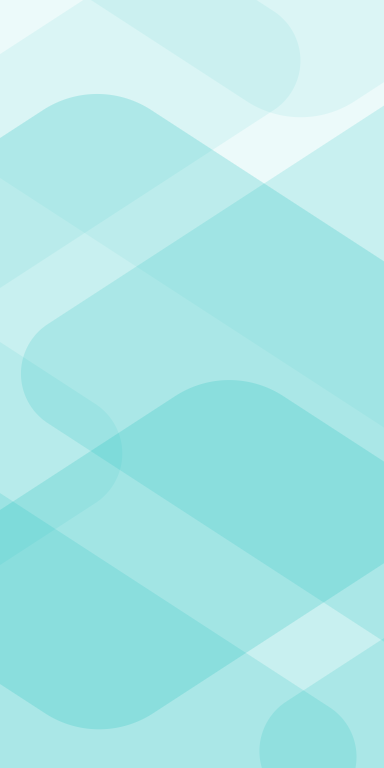
This background is drawn by a Shadertoy shader. Its source:

```glsl
const float SLOPE = 0.65;
const vec2 EDGE = normalize(vec2(1.0, SLOPE));

// Signed distance to an endless wedge with a rounded tip;
// q.x runs inward from the tip, side is the direction of its edge
float wedge(vec2 q, vec2 side, float radius) {
    q.y = abs(q.y);
    vec2 fromCentre = q - vec2(radius / side.y, 0.0);
    float edge = q.y * side.x - q.x * side.y;
    return dot(fromCentre, side) < 0.0 ? length(fromCentre) - radius : edge;
}

// Wedge opening to the right (1) or left (-1)
float sideWedge(vec2 p, vec2 tip, float facing) {
    vec2 q = p - tip;
    return wedge(vec2(q.x * facing, q.y), EDGE, 0.154);
}

// Wedge opening upward (1) or downward (-1)
float peakWedge(vec2 p, vec2 tip, float facing) {
    vec2 q = p - tip;
    return wedge(vec2(q.y * facing, q.x), EDGE.yx, 0.258);
}

float coverage(float dist) {
    return clamp(0.5 - dist * iResolution.x, 0.0, 1.0);
}

void tint(inout vec3 color, float dist, float opacity) {
    const vec3 teal = vec3(0.0, 0.715, 0.71);
    color = mix(color, teal, opacity * coverage(dist));
}

void mainImage(out vec4 fragColor, in vec2 fragCoord) {
    vec2 p = fragCoord / iResolution.xy * vec2(1.0, 2.0);
    vec3 color = vec3(0.925, 0.98, 0.98);

    // Pale sheets at the top
    float upperEdge = (p.y - SLOPE * p.x - 1.859) * EDGE.x;
    tint(color, max(sideWedge(p, vec2(0.911, 1.842), -1.0), upperEdge), 0.075);
    tint(color, peakWedge(p, vec2(0.783, 1.645), 1.0), 0.07);

    // Broad sheet with a denser diagonal band
    float broad = peakWedge(p, vec2(0.253, 1.805), -1.0);
    float bandEdge = (1.5365 - p.y - SLOPE * p.x) * EDGE.x;
    tint(color, broad, 0.15);
    tint(color, max(broad, bandEdge), 0.06);

    // Sheets entering from the right and left
    tint(color, sideWedge(p, vec2(-0.074, 1.027), 1.0), 0.15);
    tint(color, sideWedge(p, vec2(0.447, 0.819), -1.0), 0.085);

    // Overlapping lower sheets
    tint(color, sideWedge(p, vec2(0.547, 0.044), 1.0), 0.15);
    tint(color, sideWedge(p, vec2(1.057, 0.029), -1.0), 0.15);

    // Deep rounded diamond
    float diamondTop = peakWedge(p, vec2(0.597, 1.06), -1.0);
    float diamondBottom = peakWedge(p, vec2(0.258, 0.051), 1.0);
    tint(color, max(diamondTop, diamondBottom), 0.19);

    fragColor = vec4(color, 1.0);
}
```
